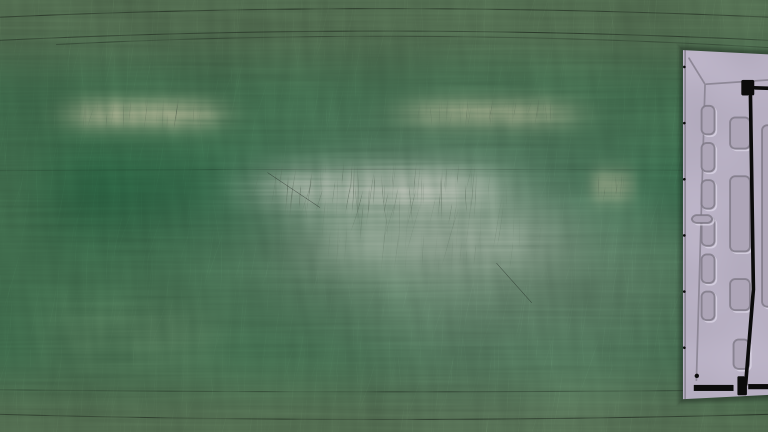
Reproduce this texture procedurally as a Shadertoy shader.

```glsl
const vec3 FLOOR_GREEN = vec3(0.245, 0.415, 0.295);
const vec3 DEEP_GREEN = vec3(0.13, 0.37, 0.24);
const vec3 WORN_GREEN = vec3(0.32, 0.425, 0.315);
const vec3 HAZE = vec3(0.47, 0.56, 0.49);
const vec3 LAMP = vec3(0.74, 0.76, 0.72);
const vec3 WARM_LAMP = vec3(0.72, 0.72, 0.60);
const vec3 METAL = vec3(0.72, 0.69, 0.765);
const vec3 BLACK = vec3(0.045);
const float SCRATCH_WIDTH = 0.0006;
const int SCRATCH_LAYERS = 12;

float hash(vec2 p) {
    vec3 q = fract(p.xyx * 0.1031);
    q += dot(q, q.yzx + 33.33);
    return fract((q.x + q.y) * q.z);
}

vec2 gradient(vec2 cell) {
    float a = 6.2832 * hash(cell);
    return vec2(cos(a), sin(a));
}

float noise(vec2 p) {
    vec2 i = floor(p), f = fract(p), u = f * f * (3.0 - 2.0 * f), e = vec2(1, 0);
    return mix(mix(dot(gradient(i), f), dot(gradient(i + e), f - e), u.x),
        mix(dot(gradient(i + e.yx), f - e.yx), dot(gradient(i + 1.0), f - 1.0), u.x), u.y);
}

float cover(float d) { return clamp(0.5 - d * iResolution.y, 0.0, 1.0); }

float box(vec2 p, vec2 halfSize, float r) {
    vec2 q = abs(p) - halfSize + r;
    return length(max(q, 0.0)) + min(max(q.x, q.y), 0.0) - r;
}

float segment(vec2 p, float ax, float ay, float bx, float by) {
    vec2 q = p - vec2(ax, ay), d = vec2(bx - ax, by - ay);
    return length(q - d * clamp(dot(q, d) / dot(d, d), 0.0, 1.0));
}

// Soft patch, flat across its width
float glow(vec2 p, float x, float y, float w, float h) {
    vec2 q = (p - vec2(x, y)) / vec2(w, h);
    q *= q;
    return exp(-q.x * q.x * 0.7 - q.y * 1.1);
}

// Stretched grid of random, nearly upright scratches
float scratches(vec2 p, float layer) {
    float angle = (hash(vec2(layer, 7)) - 0.5) * 0.8;
    vec2 q = mat2(cos(angle), sin(angle), -sin(angle), cos(angle)) * p;
    q.x += 0.006 * noise(q * 9.0 + layer);
    vec2 size = vec2(0.075, 0.19);
    q = q / size + layer * 3.7 + 20.0;
    vec2 id = floor(q), f = fract(q);
    float x = mix(0.1, 0.9, hash(id));
    float reach = mix(0.12, 0.45, hash(id + 41.0));
    float fade = 1.0 - smoothstep(reach * 0.4, reach, abs(f.y - 0.5));
    return cover(abs(f.x - x) * size.x - SCRATCH_WIDTH) * fade * hash(id + 83.0);
}

// Long shallow track
float arc(vec2 p, float height, float bend) {
    float x = p.x - 0.89;
    return cover(abs(p.y - height + bend * x * x) - 0.0012) * (0.65 + 0.7 * noise(vec2(p.x * 14.0, height * 50.0)));
}

vec3 floorColor(vec2 p) {
    float rim = smoothstep(0.28, 0.47, abs(p.y - 0.48));
    vec3 col = mix(FLOOR_GREEN, WORN_GREEN, rim);
    float band = (p.y - 0.56) / 0.12;
    col = mix(col, DEEP_GREEN, 0.65 * exp(-band * band) * smoothstep(0.0, 0.25, p.x));
    vec2 h = (p - vec2(1.02, 0.46)) / vec2(0.45, 0.24);
    col = mix(col, HAZE, 0.75 * exp(-dot(h, h)));
    col = mix(col, HAZE, 0.3 * glow(p, 1.25, 0.32, 0.34, 0.3));

    // Brushed streaks and uneven wear
    float streak = noise(p * vec2(2.5, 85)) + 0.7 * noise(p * vec2(5, 210));
    float wipe = noise(p * vec2(42, 5) + p.y * 3.0);
    col *= 1.0 + 0.055 * streak + 0.06 * wipe + 0.1 * noise(p * 5.0);

    // Lamp reflections
    float cool = 0.8 * glow(p, 0.87, 0.565, 0.26, 0.058) + 0.45 * glow(p, 0.99, 0.445, 0.28, 0.085);
    float warm = 0.8 * glow(p, 0.335, 0.735, 0.16, 0.038) + 0.6 * glow(p, 1.135, 0.738, 0.18, 0.038)
        + 0.6 * glow(p, 1.417, 0.57, 0.046, 0.04) + 0.13 * glow(p, 0.3, 0.22, 0.19, 0.09);
    float grain = 0.85 + 0.25 * streak + 0.3 * wipe;
    col = mix(col, LAMP, clamp(cool * grain, 0.0, 0.9));
    col = mix(col, WARM_LAMP, clamp(warm * grain, 0.0, 0.9));

    // Scratches: dark on lit patches, pale elsewhere
    float lit = min(1.4 * (cool + warm), 1.0);
    for (int i = 0; i < SCRATCH_LAYERS; i++) {
        vec3 tint = mix(col * 1.13, vec3(0.27, 0.33, 0.27), lit);
        col = mix(col, tint, scratches(p, float(i)) * mix(0.45, 0.6, lit));
    }
    float cut = min(segment(p, 0.62, 0.6, 0.74, 0.52), segment(p, 1.15, 0.39, 1.23, 0.3));
    col *= 1.0 - 0.4 * cover(cut - SCRATCH_WIDTH);
    float tracks = arc(p, 0.98, 0.025) + arc(p, 0.928, 0.027) + 0.7 * arc(p, 0.916, 0.033) * step(0.13, p.x)
        + 0.7 * arc(p, 0.093, -0.006) + 0.9 * arc(p, 0.029, -0.015) + 0.35 * arc(p, 0.608, 0.004);
    return col * (1.0 - 0.5 * clamp(tracks, 0.0, 1.0));
}

// Pressed pocket with a shaded rim and bright lip
void pocket(inout vec3 col, vec2 p, float x, float y, float w, float h) {
    vec2 q = p - vec2(x, y), size = vec2(w, h);
    float d = box(q, size, 0.012), lip = box(q - vec2(0.004, -0.004), size, 0.012);
    col = mix(col, vec3(0.87, 0.85, 0.91), 0.7 * cover(abs(lip) - 0.002));
    col = mix(col, METAL * 0.94, cover(d));
    col = mix(col, METAL * 0.68, 0.8 * cover(abs(d) - 0.0022));
}

vec3 panelColor(vec2 p) {
    vec3 col = METAL * (1.0 + 0.05 * noise(p * 9.0));
    float bevel = min(segment(p, 1.595, 0.865, 1.632, 0.805), segment(p, 1.632, 0.805, 1.78, 0.815));
    bevel = min(bevel, segment(p, 1.632, 0.805, 1.612, 0.12));
    col = mix(col, METAL * 0.77, cover(min(bevel, abs(p.x - 1.586)) - 0.002));
    for (float k = 0.0; k < 6.0; k++) pocket(col, p, 1.639, 0.722 - 0.086 * k, 0.015, 0.033);
    for (float k = 0.0; k < 3.0; k++) pocket(col, p, 1.713, 0.692 - 0.187 * k, 0.023, k == 1.0 ? 0.087 : 0.036);
    pocket(col, p, 1.716, 0.18, 0.018, 0.034);
    pocket(col, p, 1.8, 0.5, 0.036, 0.21);
    pocket(col, p, 1.625, 0.493, 0.024, 0.009);

    // Cable, clips, seals and fasteners
    float dark = min(segment(p, 1.737, 0.79, 1.744, 0.33), segment(p, 1.744, 0.33, 1.726, 0.11));
    dark = min(dark, segment(p, 1.737, 0.797, 1.8, 0.795)) - 0.0042;
    dark = min(dark, box(p - vec2(1.731, 0.797), vec2(0.015, 0.018), 0.004));
    dark = min(dark, box(p - vec2(1.652, 0.102), vec2(0.046, 0.007), 0.001));
    dark = min(dark, box(p - vec2(1.718, 0.107), vec2(0.011, 0.022), 0.003));
    dark = min(dark, box(p - vec2(1.766, 0.105), vec2(0.034, 0.006), 0.001));
    dark = min(dark, length(p - vec2(1.613, 0.13)) - 0.005);
    float row = (fract(p.y / 0.13) - 0.5) * 0.13;
    dark = min(dark, length(vec2(p.x - 1.584, row)) - 0.003);
    return mix(col, BLACK, cover(dark));
}

void mainImage(out vec4 fragColor, in vec2 fragCoord) {
    vec2 p = fragCoord / iResolution.y;
    float x = p.x - 1.581;
    float edge = max(-x, abs(p.y - 0.48) - 0.404 + 0.05 * x);
    vec3 col = floorColor(p) * (0.7 + 0.3 * smoothstep(0.0, 0.018, edge));
    col = mix(col, panelColor(p), cover(edge));
    fragColor = vec4(clamp(col, 0.0, 1.0), 1.0);
}
```
